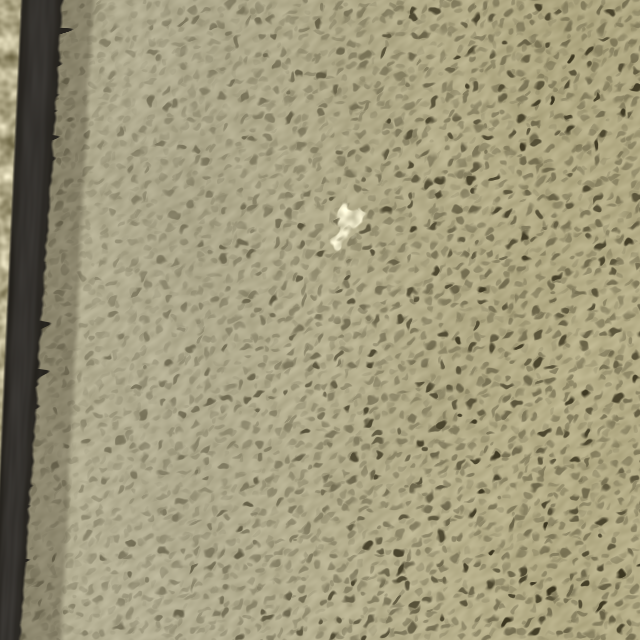
Write a Shadertoy shader that draws this texture.

```glsl
// Pale speckled stone with a leaning dark band and its soft shadow at the left.
// Jittered, rotated ellipses make the specks; gradient noise bends their outlines,
// mottles the ground and shapes the one bright chip.

vec4 hash4(vec2 p) {
    vec4 q = fract(p.xyxy * vec4(0.1031, 0.1030, 0.0973, 0.1099));
    q += dot(q, q.wzxy + 33.33);
    return fract((q.xxyz + q.yzzw) * q.zywx);
}

float gradientNoise(vec2 p) {
    vec2 i = floor(p), f = fract(p);
    vec2 u = f * f * f * (f * (f * 6.0 - 15.0) + 10.0);
    vec4 corner;
    for (int k = 0; k < 4; k++) {
        vec2 o = vec2(k & 1, k >> 1);
        float a = 6.2832 * hash4(i + o).x;
        corner[k] = dot(vec2(cos(a), sin(a)), f - o);
    }
    return mix(mix(corner.x, corner.y, u.x), mix(corner.z, corner.w, u.x), u.y);
}

vec2 rotate(vec2 p, float a) {
    return vec2(cos(a) * p.x + sin(a) * p.y, cos(a) * p.y - sin(a) * p.x);
}

// Darkness of one layer of specks that mostly lean up to the right
float specks(vec2 p, float cells, float seed) {
    vec2 q = p * cells + seed;
    q += 0.3 * vec2(gradientNoise(q * 1.8), gradientNoise(q * 1.8 + 40.0));
    float ink = 0.0;
    for (int j = -1; j <= 1; j++)
    for (int i = -1; i <= 1; i++) {
        vec2 cell = floor(q) + vec2(i, j);
        vec4 r = hash4(cell), s = hash4(cell + 71.7);
        vec2 d = rotate(q - cell - 0.5 - 0.8 * (r.xy - 0.5), 0.65 + 1.3 * (r.z - 0.5));
        vec2 radius = vec2(mix(0.20, 0.43, r.w), mix(0.14, 0.24, s.x));
        float blot = 1.0 - smoothstep(0.55, 1.35, length(d / radius));
        ink = max(ink, blot * mix(0.3, 1.0, s.y * s.y));
    }
    return ink;
}

void mainImage(out vec4 fragColor, in vec2 fragCoord) {
    vec2 p = fragCoord / iResolution.y;
    float soft = max(0.003, 1.0 / iResolution.y);

    // Ground: warmer to the right, with faint slanted streaks
    vec2 slanted = rotate(p, 0.65);
    float cloud = gradientNoise(p * 5.0 + 3.0);
    float streak = gradientNoise(slanted * vec2(45.0, 95.0));
    vec3 color = mix(vec3(0.70, 0.68, 0.57), vec3(0.71, 0.68, 0.53), smoothstep(0.2, 0.9, p.x));
    color += 0.03 * cloud + 0.07 * streak + 0.02 * (0.4 - p.y);

    // Specks: pale at the left, strong at the right
    float strength = mix(0.42, 0.95, smoothstep(0.1, 0.85, p.x - 0.15 * (p.y - 0.5) + 0.15 * cloud));
    float ink = max(specks(p, 41.0, 5.0), 0.4 * specks(p, 47.0, 130.0));
    color = mix(color, vec3(0.20, 0.18, 0.10), ink * strength);

    // Bright chip: a rounded head with a tail to the lower left
    vec2 c = p - vec2(0.545, 0.645);
    c += 0.016 * vec2(gradientNoise(p * 55.0), gradientNoise(p * 55.0 + 19.0));
    vec2 tail = c - vec2(-0.019, -0.027);
    float along = clamp(dot(tail, vec2(0.035, 0.050)) / 0.0037, 0.0, 1.0);
    float chip = min(length(tail - along * vec2(0.035, 0.050)) - 0.006,
                     length((c - vec2(0.001, 0.014)) * vec2(0.8, 1.0)) - 0.016);
    chip += 0.012 * gradientNoise(slanted * vec2(50.0, 90.0) + 8.0);
    vec3 chipColor = vec3(0.90, 0.88, 0.76) + 0.25 * gradientNoise(p * 75.0);
    color = mix(color, chipColor, 1.0 - smoothstep(-0.004, 0.004, chip));

    // Shadow strip beside the band
    float shadowEdge = 0.096 + 0.05 * p.y + 0.004 * gradientNoise(vec2(p.y * 14.0, 2.5));
    float shadow = 1.0 - smoothstep(-0.006, 0.006, p.x - shadowEdge);
    color *= mix(vec3(1.0), vec3(0.79, 0.78, 0.76), shadow);

    // Mottled light margin left of the band
    float leftEdge = -0.012 + 0.046 * p.y;
    float mottle = gradientNoise(p * 38.0) + 0.5 * gradientNoise(p * 85.0);
    vec3 margin = vec3(0.70, 0.67, 0.54) + 0.35 * mottle;
    color = mix(margin, color, smoothstep(-soft, soft, p.x - leftEdge));

    // Dark band with a rough right edge and a few thin fibres
    float fibre = smoothstep(0.30, 0.60, gradientNoise(vec2(p.y * 55.0 - p.x * 8.0, 7.3)));
    float rightEdge = 0.032 + 0.066 * p.y + 0.022 * fibre
                    + 0.004 * gradientNoise(vec2(p.y * 70.0, 1.4));
    float band = smoothstep(-soft, soft, p.x - leftEdge)
               * (1.0 - smoothstep(-soft, soft, p.x - rightEdge));
    float across = (p.x - leftEdge) / (0.044 + 0.02 * p.y);
    vec3 bandColor = mix(vec3(0.15, 0.14, 0.12), vec3(0.21, 0.20, 0.185),
                         smoothstep(0.0, 0.35, across) * (1.0 - smoothstep(0.65, 1.0, across)));
    bandColor += 0.03 * gradientNoise(vec2(across * 7.0, p.y * 12.0));
    color = mix(color, bandColor, band);

    fragColor = vec4(clamp(color, 0.0, 1.0), 1.0);
}
```
